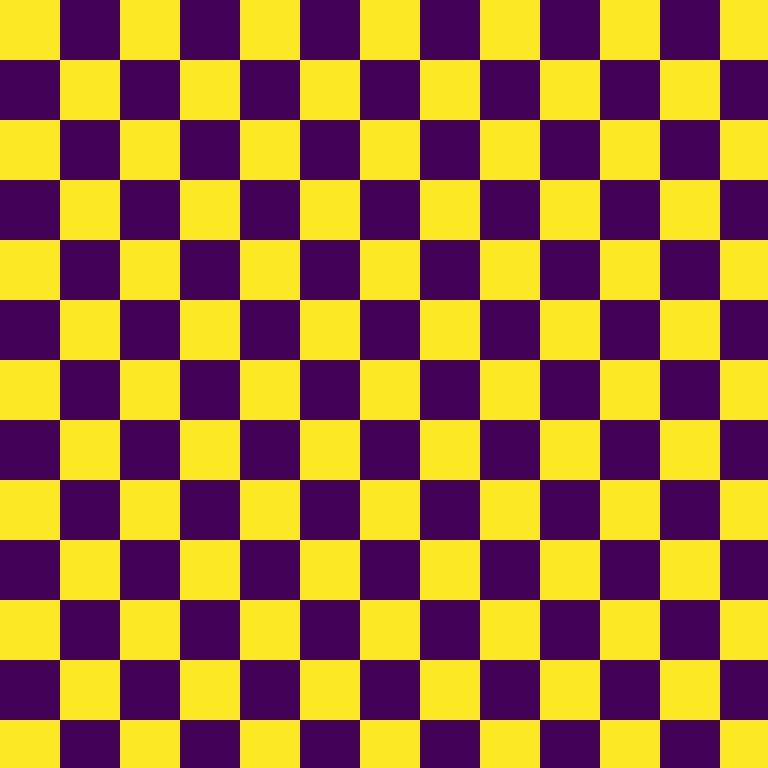
Give the GLSL for this pattern, as a WebGL 2 fragment shader.

```glsl
#version 300 es
precision highp float;

uniform vec2 u_resolution;
out vec4 fragColor;

const vec2 CELLS = vec2(12.8);               // squares across and down
const vec3 YELLOW = vec3(0.992, 0.906, 0.141);
const vec3 PURPLE = vec3(0.267, 0.0, 0.329);

// Square wave per axis: +1 on even cells, -1 on odd, one pixel wide ramps
vec2 stripeSign(vec2 cell, vec2 pixel) {
    vec2 edgeDistance = abs(mod(cell - 0.5, 2.0) - 1.0) - 0.5;
    return clamp(2.0 * edgeDistance / pixel, -1.0, 1.0);
}

void main() {
    // Cells are counted from the upper left corner
    vec2 uv = gl_FragCoord.xy / u_resolution;
    vec2 cell = vec2(uv.x, 1.0 - uv.y) * CELLS;
    vec2 pixel = CELLS / u_resolution;

    // Matching signs on both axes give a yellow square
    vec2 stripes = stripeSign(cell, pixel);
    float yellowShare = 0.5 + 0.5 * stripes.x * stripes.y;

    fragColor = vec4(mix(PURPLE, YELLOW, yellowShare), 1.0);
}
```
